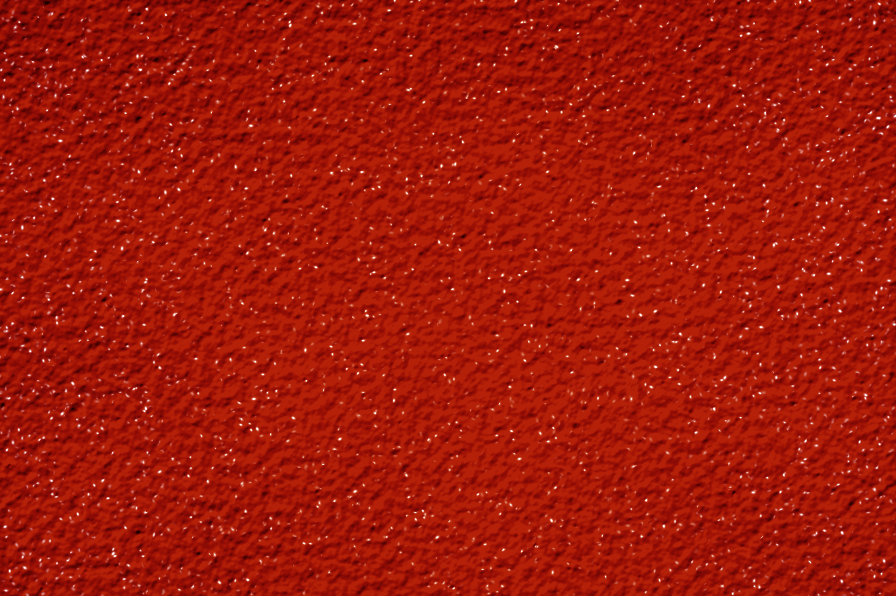
Write a WebGL 1 fragment shader that draws this texture.

```glsl
precision highp float;
// Glossy red paint over a rough, pitted wall, lit from the upper left.

uniform vec2 u_resolution;

#define BUMP_FREQ 52.0      // bumps per canvas height
#define MID_BUMPS 0.42      // height of the second octave
#define FINE_BUMPS 0.10     // height of the third octave
#define PIT_FREQ 29.0       // pit cells per canvas height
#define PIT_SHARE 0.28      // share of cells that hold a pit
#define PIT_STEEPNESS 1.15
#define RELIEF 0.88         // contrast of the slopes
#define CAVITY 0.8          // darkening of hollows
#define GLINT_FREQ 46.0     // glint cells per canvas height
#define GLINT_SHARE 0.50
#define GLINT_POWER 1.5
#define VIGNETTE 2.3

const vec2 LIGHT_DIR = vec2(-0.5, 0.866);
const vec3 DEEP = vec3(0.36, 0.015, 0.01);
const vec3 SHADE = vec3(0.54, 0.04, 0.02);
const vec3 BASE = vec3(0.625, 0.07, 0.02);
const vec3 LIT = vec3(0.71, 0.13, 0.03);
const vec3 WARM_GLINT = vec3(0.88, 0.53, 0.40);
const vec3 COOL_GLINT = vec3(0.88, 0.62, 0.64);
const mat2 TURN = mat2(0.8, 0.6, -0.6, 0.8);

float hash(vec2 cell) {
  vec3 q = fract(vec3(cell.xyx) * 0.1031);
  q += dot(q, q.yzx + 33.33);
  return fract((q.x + q.y) * q.z);
}

vec2 direction(vec2 cell) {
  float angle = 6.2832 * hash(cell);
  return vec2(cos(angle), sin(angle));
}

float gradientNoise(vec2 p) {
  vec2 i = floor(p);
  vec2 f = p - i;
  vec2 w = f * f * f * (f * (f * 6.0 - 15.0) + 10.0);
  vec2 e = vec2(1.0, 0.0);
  float low = mix(dot(direction(i), f), dot(direction(i + e), f - e), w.x);
  float high = mix(dot(direction(i + e.yx), f - e.yx),
                   dot(direction(i + 1.0), f - 1.0), w.x);
  return mix(low, high, w.y);
}

// Sparse round dents, each kept inside its own cell
float pits(vec2 p) {
  vec2 q = TURN * p * PIT_FREQ + 40.0;
  vec2 cell = floor(q);
  vec2 centre = 0.32 + 0.36 * vec2(hash(cell + 7.1), hash(cell + 19.7));
  float size = hash(cell + 31.3);
  float radius = mix(0.14, 0.31, size * size);
  float dent = 1.0 - smoothstep(0.0, radius, length(q - cell - centre));
  float depth = PIT_STEEPNESS * radius * BUMP_FREQ / PIT_FREQ;
  return dent * depth * step(hash(cell + 53.9), PIT_SHARE);
}

float height(vec2 p) {
  vec2 q = p * BUMP_FREQ + 60.0;
  float bumps = gradientNoise(q);
  q = TURN * q * 2.03;
  bumps += MID_BUMPS * gradientNoise(q + 200.0);
  q = TURN * q * 1.6;
  return bumps + FINE_BUMPS * gradientNoise(q + 500.0) - pits(p);
}

vec3 paintColor(float tone) {
  vec3 c = mix(DEEP, SHADE, smoothstep(-2.6, -1.2, tone));
  c = mix(c, BASE, smoothstep(-1.4, -0.1, tone));
  c = mix(c, LIT, smoothstep(-0.4, 1.0, tone));
  return c * mix(0.3, 1.0, smoothstep(-4.0, -2.4, tone));
}

// Small bright flecks, some of them stretched, on two turned grids
float glints(vec2 p, float share) {
  float shine = 0.0;
  vec2 q = p * GLINT_FREQ + 25.0;
  for (int i = 0; i < 2; i++) {
    q = TURN * q * 1.25 + 11.0;
    vec2 cell = floor(q);
    vec2 centre = 0.33 + 0.34 * vec2(hash(cell + 3.7), hash(cell + 71.3));
    vec2 along = direction(cell + 47.1);
    vec2 d = q - cell - centre;
    d = vec2(dot(d, along), 1.6 * dot(d, vec2(-along.y, along.x)));
    float power = mix(0.35, 1.0, hash(cell + 83.9));
    float fleck = 1.0 - smoothstep(0.0, 0.36, length(d));
    shine = max(shine, fleck * power * step(hash(cell + 29.3), share));
  }
  return shine;
}

vec3 wall(vec2 p, vec2 uv) {
  vec2 e = vec2(0.001, 0.0);
  float h = height(p);
  vec2 tilt = (h - vec2(height(p + e), height(p + e.yx))) / (e.x * BUMP_FREQ);

  // Diffuse shading with broad patches and darker corners
  vec2 off = uv - vec2(0.57, 0.40);
  float slope = dot(tilt, LIGHT_DIR);
  float tone = 0.32 + RELIEF * 1.15 * slope + CAVITY * h;
  tone += 0.5 * gradientNoise(p * 4.0 + 9.0) - VIGNETTE * dot(off, off);

  // Wet glints in loose clusters, denser and whiter towards the sides
  float side = smoothstep(0.1, 0.5, abs(uv.x - 0.5));
  float cluster = smoothstep(-0.35, 0.3, gradientNoise(p * 22.0 + 90.0));
  float share = GLINT_SHARE * cluster * (0.8 + 0.4 * side);
  float glint = GLINT_POWER * glints(p, share) * smoothstep(-0.7, 0.5, slope);
  vec3 shine = mix(WARM_GLINT, COOL_GLINT, side);
  shine = mix(shine, vec3(1.0), smoothstep(0.6, 1.2, glint));
  return mix(paintColor(tone), shine, min(glint, 1.0));
}

void main() {
  // Four samples per pixel keep the small glints smooth
  vec3 sum = vec3(0.0);
  for (int i = 0; i < 4; i++) {
    vec2 jitter = vec2(mod(float(i), 2.0), floor(float(i) / 2.0)) * 0.5 - 0.25;
    vec2 pos = gl_FragCoord.xy + jitter;
    sum += wall(pos / u_resolution.y, pos / u_resolution) * 0.25;
  }
  gl_FragColor = vec4(sum, 1.0);
}
```
